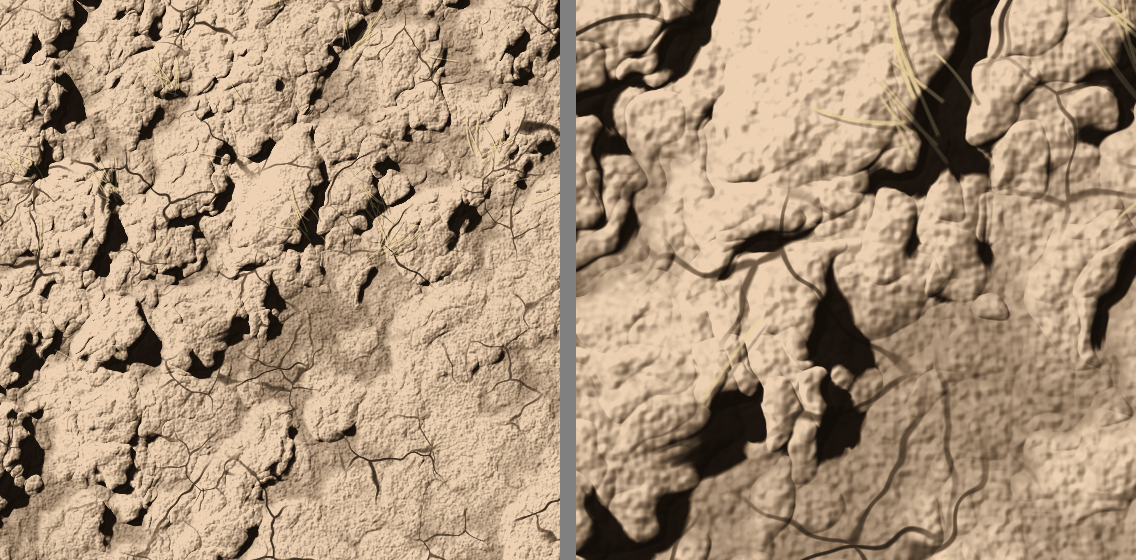
Left, the full canvas; right, a detail of the centre.
This texture is drawn by a three.js fragment shader. Its source:

```glsl
varying vec2 vUv;

#define TO_LIGHT vec2(-0.78, 0.63)
#define SUN_SLOPE 0.78
#define SHADOW_REACH 0.085
#define SHADOW_STEPS 18
#define FLAT_LIGHT 0.93
#define GRAIN 0.0034
#define CRACK_WIDTH 0.028
#define STRAW_WIDTH 0.0013
#define SOIL_DARK vec3(0.06, 0.04, 0.025)
#define SOIL_MID vec3(0.47, 0.38, 0.29)
#define SOIL_PALE vec3(0.93, 0.82, 0.70)
#define STRAW_COLOR vec3(0.92, 0.82, 0.60)

vec4 hash4(vec2 p) {
  vec4 q = fract(p.xyxy * vec4(0.1031, 0.1030, 0.0973, 0.1099));
  q += dot(q, q.wzxy + 33.33);
  return fract((q.xxyz + q.yzzw) * q.zywx);
}

float corner(vec2 cell, vec2 offset) {
  return dot(hash4(cell).xy * 2.0 - 1.0, offset);
}

float gradientNoise(vec2 p) {
  vec2 i = floor(p), f = p - i, o = vec2(1.0, 0.0);
  vec2 u = f * f * f * (f * (f * 6.0 - 15.0) + 10.0);
  return mix(mix(corner(i, f), corner(i + o, f - o), u.x),
             mix(corner(i + o.yx, f - o.yx), corner(i + 1.0, f - 1.0), u.x), u.y);
}

vec2 warp(vec2 p) {
  return vec2(gradientNoise(p), gradientNoise(p + 31.7));
}

// Tallest of the steep-sided domes scattered one per cell
float clods(vec2 p) {
  vec2 base = floor(p);
  float top = 0.0;
  for (int j = -1; j <= 1; j++) for (int i = -1; i <= 1; i++) {
    vec2 cell = base + vec2(i, j);
    vec4 r = hash4(cell + 50.0);
    vec2 d = (p - cell - r.xy) / mix(0.38, 0.8, r.z);
    float d2 = dot(d, d);
    top = max(top, mix(0.04, 0.36, r.w) * (1.0 - d2 * d2));
  }
  return top;
}

// Broken ground at the upper left, flatter at the lower right
float roughness(vec2 p) {
  float diagonal = 0.5 * (1.0 - p.x) + 0.6 * p.y;
  return mix(0.36, 1.1, smoothstep(0.25, 0.6, diagonal + 0.4 * gradientNoise(p * 4.0)));
}

float ground(vec2 p) {
  vec2 q = p + 0.04 * warp(p * 11.0) + 0.016 * warp(p * 42.0);
  vec2 s = mat2(0.88, 0.47, -0.47, 0.88) * q;
  s.y *= 0.78;
  float h = clods(s * 7.5) / 7.5 + clods(s * 16.0 + 7.0) / 16.0 + clods(s * 36.0 + 3.0) / 36.0;
  h *= roughness(p);
  vec2 b = mat2(0.93, 0.36, -0.36, 0.93) * (q - vec2(0.51, 0.66)) / vec2(0.075, 0.13);
  float b2 = dot(b, b);
  return max(h, 0.06 * (1.0 - b2 * b2) + 0.3 * h);
}

float grain(vec2 p) {
  return GRAIN * (gradientNoise(p * 55.0) + gradientNoise(p * 105.0) + 0.7 * gradientNoise(p * 210.0));
}

float castShadow(vec2 p, float h) {
  float cover = 0.0;
  for (int i = 1; i <= SHADOW_STEPS; i++) {
    float t = SHADOW_REACH * pow(float(i) / float(SHADOW_STEPS), 1.4);
    cover = max(cover, ground(p + TO_LIGHT * t) - h - SUN_SLOPE * t);
  }
  return smoothstep(0.0008, 0.0042, cover);
}

// Thin lines where the two nearest cell points are equally far
float cracks(vec2 p, float width) {
  vec2 base = floor(p);
  float near = 9.0, next = 9.0;
  for (int j = -1; j <= 1; j++) for (int i = -1; i <= 1; i++) {
    vec2 cell = base + vec2(i, j);
    float d = length(cell + hash4(cell).xy - p);
    next = min(next, max(near, d));
    near = min(near, d);
  }
  return 1.0 - smoothstep(width * 0.25, width, next - near);
}

// Bent blades in clumps, then loose stalks
float straw(vec2 p) {
  float cover = 0.0;
  for (int k = 0; k < 94; k++) {
    float id = float(k), clump = floor(id / 10.0);
    vec4 r = hash4(vec2(id, 5.0)), c = hash4(vec2(clump, 71.0));
    bool loose = k >= 80;
    vec2 root = loose ? r.xy : vec2(c.x, 1.0 - 0.5 * c.y) + 0.045 * (r.xy - 0.5);
    float angle = loose ? 6.28 * r.z : 1.0 + 1.5 * c.z + 1.5 * (r.z - 0.5);
    float len = mix(0.03, 0.085, r.w);
    vec2 axis = vec2(cos(angle), sin(angle)), d = p - root;
    float x = dot(d, axis) / len;
    float y = dot(d, vec2(-axis.y, axis.x)) - 0.5 * (r.x - 0.5) * x * x * len;
    float w = STRAW_WIDTH * (1.1 - 0.6 * x);
    float ends = smoothstep(0.0, 0.05, x) * smoothstep(1.0, 0.9, x);
    cover = max(cover, ends * (1.0 - smoothstep(w * 0.4, w + 0.0006, abs(y))) * mix(0.4, 0.9, r.y));
  }
  return cover;
}

void main() {
  vec2 p = vUv;
  float h = ground(p), e = 0.0017;
  float slope = (ground(p + TO_LIGHT * e) + grain(p + TO_LIGHT * e) - h - grain(p)) / e;

  // Sunlight, hollows, broad stains and grit
  float light = FLAT_LIGHT - slope * (slope > 0.0 ? 0.36 : 0.2);
  light = clamp(light, 0.2, 1.0) * mix(0.74, 1.0, smoothstep(0.0, 0.022, h / roughness(p)));
  light += 0.14 * gradientNoise(p * 4.0) + 0.15 * gradientNoise(p * 150.0) + 0.12 * gradientNoise(p * 240.0);

  // Cracks fade in and out along their length
  vec2 q = p + 0.035 * warp(p * 8.0) + 0.014 * warp(p * 36.0);
  float broad = cracks(q * 5.5, CRACK_WIDTH) * smoothstep(0.0, 0.2, gradientNoise(p * 5.0 + 9.0));
  float fine = cracks(q * 13.0, CRACK_WIDTH * 2.0) * smoothstep(0.0, 0.25, gradientNoise(p * 7.0 + 40.0));
  light *= 1.0 - max(0.75 * broad, 0.55 * fine);

  float shadow = castShadow(p, h);
  light *= 1.0 - 0.35 * straw(p + TO_LIGHT * 0.005);
  light = clamp(mix(light, 0.01 + 0.06 * light, shadow), 0.0, 1.0);

  vec3 color = mix(SOIL_DARK, SOIL_MID, min(light * 2.0, 1.0));
  color = mix(color, SOIL_PALE, max(light * 2.0 - 1.0, 0.0));
  color = mix(color, STRAW_COLOR * mix(1.0, 0.4, shadow), straw(p));
  gl_FragColor = vec4(color, 1.0);
}
```
